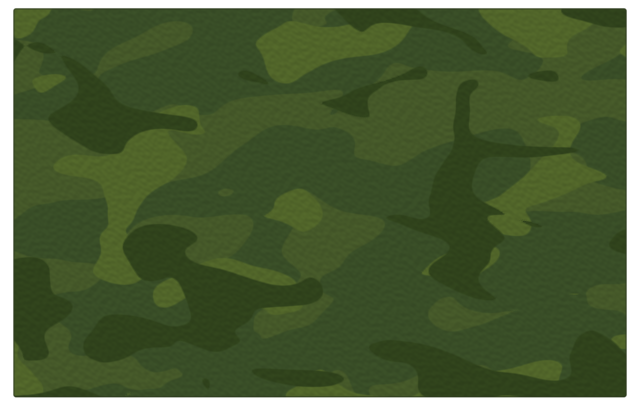
Give the GLSL for this pattern, as a Shadertoy shader.

```glsl
// Woodland camouflage on a sheet with rounded corners and a white margin.
// Three layers of warped, sideways-stretched gradient noise are cut at a
// threshold and stacked over a base green; fine embossed noise adds grain.

#define CELL vec2(0.34, 0.18)   // blob size in canvas heights
#define DETAIL 0.42             // strength of the small lobes
#define WARP 0.50               // bending of the outlines
#define MID_CUT 0.105           // higher cuts give smaller patches
#define LIGHT_CUT 0.215
#define DARK_CUT 0.17
#define GRAIN_SCALE 75.0
#define GRAIN_DEPTH 0.09
#define EDGE_SOFT 0.0022        // softness of the sheet outline
#define CORNER 0.007

const vec3 BASE_GREEN  = vec3(0.222, 0.303, 0.152);
const vec3 MID_GREEN   = vec3(0.270, 0.345, 0.160);
const vec3 LIGHT_GREEN = vec3(0.316, 0.395, 0.162);
const vec3 DARK_GREEN  = vec3(0.187, 0.260, 0.108);
const vec3 RIM_GREEN   = vec3(0.155, 0.205, 0.100);

float hash(vec2 p) {
    vec3 q = fract(vec3(p.xyx) * 0.1031);
    q += dot(q, q.yzx + 33.33);
    return fract((q.x + q.y) * q.z);
}

// Dot product of a random unit gradient with the offset from its corner
float corner(vec2 cell, vec2 offset) {
    float angle = 6.2832 * hash(cell);
    return dot(vec2(cos(angle), sin(angle)), offset);
}

float gradientNoise(vec2 p) {
    vec2 i = floor(p), f = p - i;
    vec2 u = f * f * f * (f * (f * 6.0 - 15.0) + 10.0);
    vec2 e = vec2(1.0, 0.0);
    return mix(mix(corner(i, f), corner(i + e, f - e), u.x),
               mix(corner(i + e.yx, f - e.yx), corner(i + e.xx, f - e.xx), u.x), u.y);
}

// Height field of one camouflage layer; tilt slants its blobs
float blobs(vec2 p, float tilt, vec2 seed) {
    p.y -= tilt * p.x;
    vec2 q = p / CELL + seed;
    q += WARP * vec2(gradientNoise(q * 1.4 + 17.3), gradientNoise(q * 1.4 + 51.7));
    return gradientNoise(q) + DETAIL * gradientNoise(q * 1.9 + 8.6);
}

// Smooth-edged mask of the area above the cut
float patchMask(float height, float cut) {
    float w = max(fwidth(height), 1e-4);
    return smoothstep(-w, w, height - cut);
}

float roundedBox(vec2 p, vec2 halfSize, float r) {
    vec2 d = abs(p) - halfSize + r;
    return length(max(d, 0.0)) + min(max(d.x, d.y), 0.0) - r;
}

void mainImage(out vec4 fragColor, in vec2 fragCoord) {
    vec2 p = fragCoord / iResolution.y;
    float aspect = iResolution.x / iResolution.y;

    // Stacked patches, darkest on top
    vec3 color = BASE_GREEN;
    color = mix(color, MID_GREEN, patchMask(blobs(p, 0.12, vec2(23.4, 71.2)), MID_CUT));
    color = mix(color, LIGHT_GREEN, patchMask(blobs(p, 0.08, vec2(64.7, 12.9)), LIGHT_CUT));
    color = mix(color, DARK_GREEN, patchMask(blobs(p, -0.10, vec2(95.1, 38.5)), DARK_CUT));

    // Embossed grain, lit from the upper left
    vec2 g = mat2(0.8, 0.6, -0.6, 0.8) * p * vec2(GRAIN_SCALE, GRAIN_SCALE * 1.3);
    float relief = gradientNoise(g) - gradientNoise(g + vec2(-0.35, 0.35));
    color *= 1.0 + GRAIN_DEPTH * relief;

    // Sheet with a thin dark rim on white
    vec2 center = vec2(0.5 * aspect, 0.498);
    vec2 halfSize = vec2(0.5 * aspect - 0.033, 0.4815);
    float d = roundedBox(p - center, halfSize, CORNER);
    float soft = max(EDGE_SOFT, 0.7 / iResolution.y);
    color = mix(color, RIM_GREEN, 0.7 * smoothstep(-0.005, -0.001, d));
    color = mix(color, vec3(1.0), smoothstep(-soft, soft, d));
    fragColor = vec4(color, 1.0);
}
```
